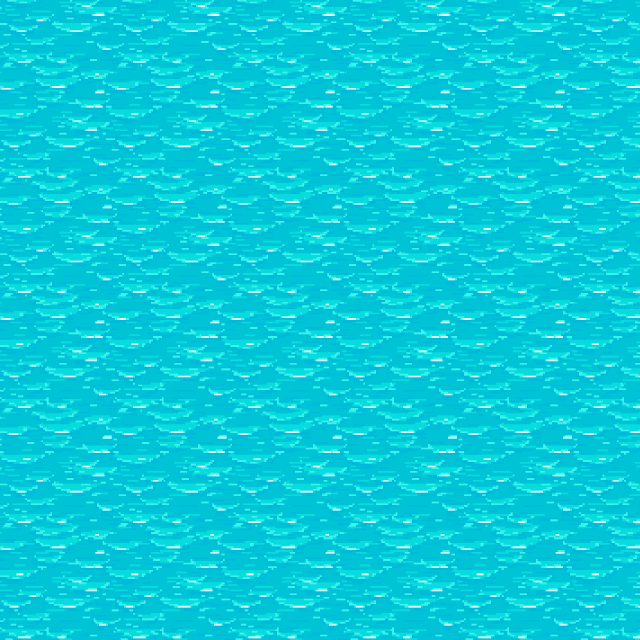
This texture is drawn by a WebGL 1 fragment shader. Its source:

```glsl
precision highp float;
// Bright turquoise pixel-art water: tiled sagging wavelets with broken foam dashes.

uniform vec2 u_resolution;

const float REPEATS = 5.56;      // tiles across and down
const float TILE = 64.0;         // texels per tile side
const float ROWS = 8.0;          // wavelet rows per tile
const float DRIFT = 2.5;         // sideways sway between tile rows, in texels
const float FOAM_DASHES = 0.075; // share of dash cells holding foam
const float WHITE_DASHES = 0.012;
const int SAMPLES = 3;           // supersampling per axis

const vec3 DEEP = vec3(0.00, 0.73, 0.85);
const vec3 BASE = vec3(0.00, 0.77, 0.84);
const vec3 LIGHT = vec3(0.03, 0.86, 0.87);
const vec3 FOAM = vec3(0.22, 0.95, 0.92);
const vec3 WHITE = vec3(0.86, 0.99, 0.98);

float hash(vec2 p) {
    return fract(sin(dot(p, vec2(12.71, 31.17))) * 4375.85);
}

// Random value inside a horizontal one-texel dash, 1.0 outside.
float dashKind(vec2 t, float cellWidth, float seed) {
    float x = mod(t.x + floor(cellWidth * hash(vec2(t.y, seed))), TILE);
    vec2 cell = vec2(floor(x / cellWidth), t.y + seed);
    float len = floor(cellWidth * mix(0.3, 0.7, hash(cell + 17.3)));
    float start = floor((cellWidth - len) * hash(cell + 5.9));
    float d = mod(x, cellWidth) - start;
    return d >= 0.0 && d < len ? hash(cell + 41.7) : 1.0;
}

// Tone of one wavelet: 0 none, -1 shadow, 1 body, 2 foam rim, 3 white tip.
float wavelet(vec2 t, float row, float column) {
    vec2 id = vec2(column, mod(row, ROWS));
    float size = hash(id + 2.3);
    float halfWidth = mix(5.0, 15.0, size);
    float depth = mix(2.0, 5.5, size);
    float thickness = mix(2.2, 4.4, size);

    // Rows are staggered, and each wavelet is jittered.
    vec2 center = vec2(
        TILE * 0.5 * (column + 0.5 * mod(row, 2.0)) + floor(15.0 * hash(id + 7.1)),
        TILE / ROWS * row + floor(4.0 * hash(id + 11.9)));
    vec2 d = t - center;
    d.x = mod(d.x + TILE * 0.5, TILE) - TILE * 0.5;

    // Ragged row ends make the curve look hand-stepped.
    float u = d.x / halfWidth + 0.4 * (hash(vec2(t.y, column + 3.0)) - 0.5);
    if (abs(u) > 1.0) return 0.0;
    float above = d.y - depth * u * u;
    if (d.y == 0.0 && abs(u) < 0.24 && hash(id + 23.1) > 0.2) return 3.0;
    float broken = hash(vec2(floor(d.x / 4.0), t.y + column * 9.0));
    if (above >= -0.5 && above < 0.8 && broken > 0.28) return 2.0;
    if (above >= -0.5 && above < thickness * (1.0 - u * u)) return 1.0;
    return above >= -2.5 && above < -0.5 && broken > 0.4 ? -1.0 : 0.0;
}

vec3 water(vec2 canvas) {
    vec2 t = floor(canvas * REPEATS * TILE);
    t.x += floor(DRIFT * sin(3.14159 * t.y / TILE) + 0.5);
    t = mod(t, TILE);

    // Loose dashes between the wavelets
    float ripple = dashKind(t, 16.0, 3.0);
    float fleck = dashKind(t, 8.0, 71.0);
    float bright = ripple > 0.25 && ripple < 0.38 ? 1.0 : 0.0;
    float shade = ripple < 0.25 ? -1.0 : 0.0;
    if (fleck < FOAM_DASHES) bright = 2.0;
    if (fleck < WHITE_DASHES) bright = 3.0;

    // Nearby wavelets, two per row
    float nearestRow = floor(t.y * ROWS / TILE);
    for (int j = -1; j <= 1; j++) {
        for (int i = 0; i < 2; i++) {
            float tone = wavelet(t, nearestRow + float(j), float(i));
            bright = max(bright, tone);
            shade = min(shade, tone);
        }
    }

    if (bright > 2.5) return WHITE;
    if (bright > 1.5) return FOAM;
    if (bright > 0.5) return LIGHT;
    return shade < -0.5 ? DEEP : BASE;
}

void main() {
    float side = min(u_resolution.x, u_resolution.y);
    vec3 color = vec3(0.0);
    // Average subsamples to smooth the texel edges.
    for (int y = 0; y < SAMPLES; y++) {
        for (int x = 0; x < SAMPLES; x++) {
            vec2 offset = (vec2(float(x), float(y)) + 0.5) / float(SAMPLES) - 0.5;
            color += water((gl_FragCoord.xy + offset) / side);
        }
    }
    gl_FragColor = vec4(color / float(SAMPLES * SAMPLES), 1.0);
}
```
